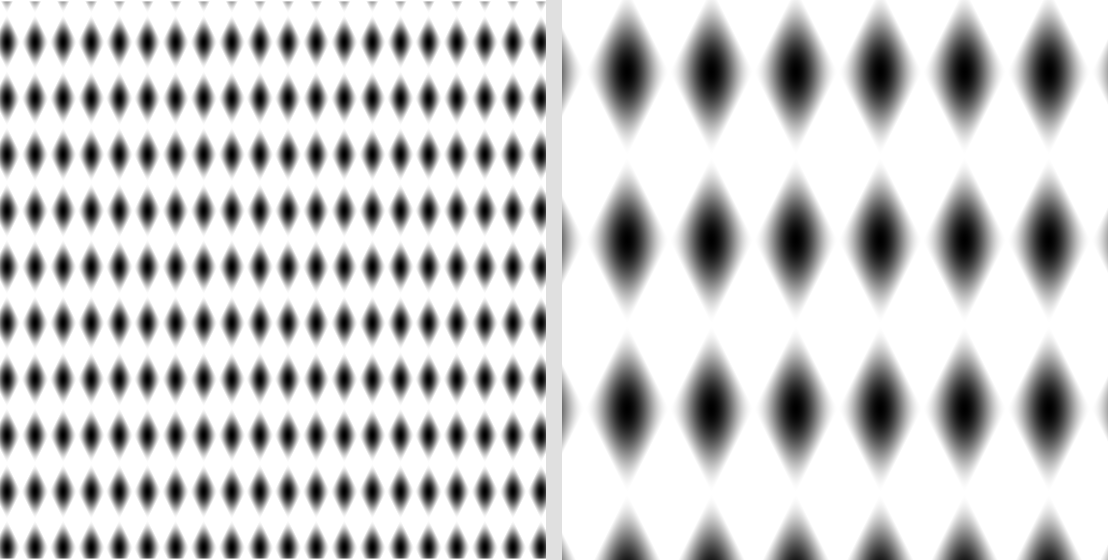
Left, the full canvas; right, a detail of the centre.
This pattern is drawn by a Shadertoy shader. Its source:

```glsl
// Rows of soft black diamonds on white, made from two crossed cosine waves.

const float TAU = 6.2831853;
const vec2 CELL = vec2(0.0502, 0.1003);          // repeat size, in canvas heights
const vec2 FIRST_CENTER = vec2(0.0124, 0.0221);  // lower left diamond center
const float MARGIN = 0.0026;                     // blank strip at top and bottom
const vec3 PAPER = vec3(1.0);
const vec3 INK = vec3(0.0);

// 1 at each diamond center, falling to 0 along its straight edges
float diamondWave(vec2 p) {
    vec2 wave = cos(TAU * (p - FIRST_CENTER) / CELL);
    return max(0.5 * (wave.x + wave.y), 0.0);
}

// 1 inside the printed band, 0 in the blank strips
float printedBand(float y, float pixel) {
    float inside = min(y, 1.0 - y) - MARGIN;
    return smoothstep(-0.5 * pixel, 0.5 * pixel, inside);
}

void mainImage(out vec4 fragColor, in vec2 fragCoord) {
    vec2 p = fragCoord / iResolution.y;
    float pixel = 1.0 / iResolution.y;

    float ink = diamondWave(p) * printedBand(p.y, pixel);
    fragColor = vec4(mix(PAPER, INK, ink), 1.0);
}
```
